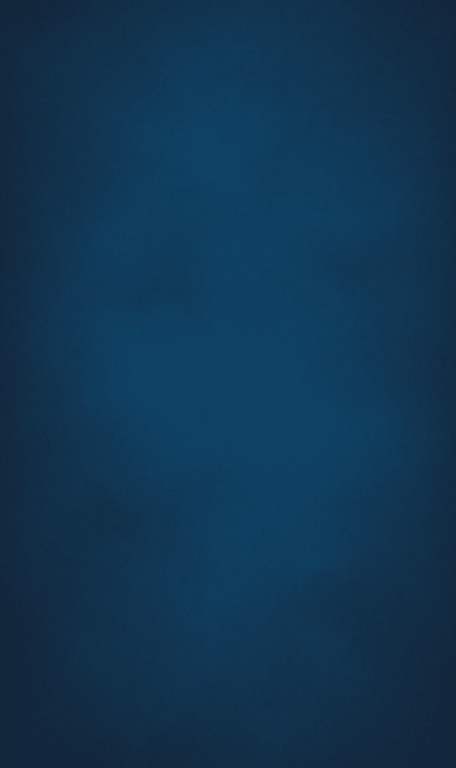
Give the GLSL for this background, as a WebGL 2 fragment shader.

```glsl
#version 300 es
precision highp float;
// A deep blue studio backdrop: an oval pool of light fading to dark edges,
// mottled by soft painted patches and layered value noise, then finished
// with fine fabric grain. One tone value is mapped through three blues.

#define LIGHT_CENTRE vec2(0.52, 0.56)
#define LIGHT_RADII vec2(0.56, 0.62)
#define EDGE_SHADE 0.07
#define PATCH_AMOUNT 0.17
#define CLOUD_SCALE 4.5
#define CLOUD_AMOUNT 0.48
#define GRAIN_CELLS 304.0
#define GRAIN_AMOUNT 0.10
#define DARK_BLUE vec3(0.070, 0.150, 0.235)
#define MID_BLUE vec3(0.067, 0.205, 0.315)
#define LIGHT_BLUE vec3(0.055, 0.262, 0.400)

uniform vec2 u_resolution;
out vec4 outColor;

// Integer hash of a lattice cell, from 0 to 1
float hash(vec2 cell) {
    uvec2 q = uvec2(ivec2(cell)) * uvec2(1597u, 3812u);
    uint n = (q.x ^ (q.y + 7919u)) * 747796u + 28915u;
    n = (n ^ (n >> 15)) * 739981u;
    n = (n ^ (n >> 13)) * 277803u;
    return float((n ^ (n >> 16)) & 65535u) / 65535.0;
}

float valueNoise(vec2 p) {
    vec2 cell = floor(p);
    vec2 f = fract(p);
    f = f * f * (3.0 - 2.0 * f);
    float low = mix(hash(cell), hash(cell + vec2(1, 0)), f.x);
    float high = mix(hash(cell + vec2(0, 1)), hash(cell + vec2(1, 1)), f.x);
    return mix(low, high, f.y);
}

// Layered noise centred on zero; each octave is rotated to hide the lattice
float cloud(vec2 p) {
    float sum = 0.0, weight = 0.5;
    for (int i = 0; i < 5; i++) {
        sum += weight * (valueNoise(p) - 0.5);
        p = mat2(1.6, 1.2, -1.2, 1.6) * p + 17.3;
        weight *= 0.5;
    }
    return sum;
}

float softPatch(vec2 uv, vec2 centre, vec2 radii) {
    vec2 d = (uv - centre) / radii;
    return exp(-dot(d, d));
}

// Broad lighter and darker strokes of paint
float paintPatches(vec2 uv) {
    float lit = softPatch(uv, vec2(0.30, 0.83), vec2(0.13, 0.05))
              + softPatch(uv, vec2(0.50, 0.82), vec2(0.09, 0.07))
              + softPatch(uv, vec2(0.85, 0.75), vec2(0.11, 0.06))
              + softPatch(uv, vec2(0.28, 0.53), vec2(0.14, 0.06))
              + softPatch(uv, vec2(0.82, 0.44), vec2(0.13, 0.05))
              + softPatch(uv, vec2(0.68, 0.27), vec2(0.12, 0.04));
    float shade = softPatch(uv, vec2(0.36, 0.63), vec2(0.13, 0.05))
                + softPatch(uv, vec2(0.74, 0.66), vec2(0.11, 0.05))
                + softPatch(uv, vec2(0.63, 0.91), vec2(0.14, 0.05))
                + softPatch(uv, vec2(0.45, 0.34), vec2(0.08, 0.05))
                + softPatch(uv, vec2(0.24, 0.32), vec2(0.13, 0.03))
                + softPatch(uv, vec2(0.73, 0.20), vec2(0.14, 0.04));
    return lit - shade;
}

void main() {
    vec2 uv = gl_FragCoord.xy / u_resolution;
    vec2 p = gl_FragCoord.xy / u_resolution.x;

    // Oval light with a narrow shadow along the borders
    float reach = length((uv - LIGHT_CENTRE) / LIGHT_RADII);
    float tone = 1.0 - smoothstep(0.1, 1.3, reach);
    vec2 border = min(uv, 1.0 - uv);
    tone -= EDGE_SHADE * (1.0 - smoothstep(0.0, 0.08, min(border.x, border.y)));

    // Mottling, with patch outlines bent by the noise
    vec2 bend = vec2(cloud(p * 5.0 + 31.0), cloud(p * 5.0 + 67.0));
    float strength = mix(0.45, 1.0, clamp(tone, 0.0, 1.0));
    tone += strength * PATCH_AMOUNT * paintPatches(uv + 0.12 * bend);
    tone += strength * CLOUD_AMOUNT * cloud(p * CLOUD_SCALE + bend);

    // Fine grain and slightly coarser fibres
    float grain = hash(floor(p * GRAIN_CELLS)) - 0.5;
    grain += valueNoise(p * GRAIN_CELLS * 0.4 + 9.0) - 0.5;
    tone = clamp(tone + GRAIN_AMOUNT * grain, 0.0, 1.0);

    vec3 color = mix(DARK_BLUE, MID_BLUE, min(tone * 2.0, 1.0));
    color = mix(color, LIGHT_BLUE, max(tone * 2.0 - 1.0, 0.0));
    outColor = vec4(color, 1.0);
}
```
